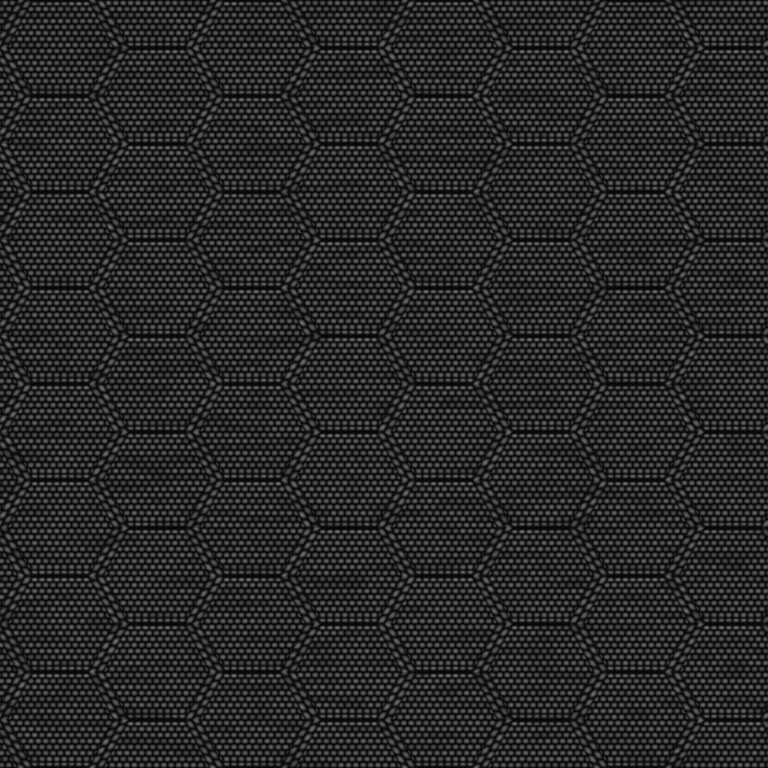
This texture is drawn by a WebGL 2 fragment shader. Its source:

```glsl
#version 300 es
precision highp float;
// Dark woven fabric: fine staggered threads with a honeycomb of longer floats.

#define COLUMNS 8.0        // hexagon columns across, even
#define HEX_ROWS 8.0       // hexagons down each column
#define DOTS 13.0          // thread dots across one column
#define THREAD_ROWS 16.0   // thread rows in one hexagon, even
#define STROKES 11.0       // long floats along one hexagon height
#define STROKE_WIDTH 0.08  // width of a long float, in columns
#define FLAT_HALF 0.37     // half length of the flat hexagon side
#define STREAKS 24.0       // worn stretches along a thread
#define WEAR 0.20          // darkening of worn stretches
#define VARIATION 0.16     // brightness spread between dots
#define GAP_COLOR vec3(0.03)
#define THREAD_COLOR vec3(0.365)

uniform vec2 u_resolution;
out vec4 outColor;

float hash(vec2 p) {
    vec3 h = fract(vec3(p.xyx) * 0.1031);
    h += dot(h, h.yzx + 33.33);
    return fract((h.x + h.y) * h.z);
}

// Noise along one thread row, wrapping from right to left.
float threadNoise(float x, float row) {
    float i = floor(x);
    float f = smoothstep(0.0, 1.0, x - i);
    return mix(hash(vec2(mod(i, STREAKS), row)),
               hash(vec2(mod(i + 1.0, STREAKS), row)), f);
}

// Squarish thread crossing, with c running from -0.5 to 0.5 over its cell.
float threadDot(vec2 c) {
    vec2 d = pow(abs(2.0 * c), vec2(2.5));
    return 1.0 - smoothstep(0.15, 1.15, pow(d.x + d.y, 0.4));
}

vec3 fabric(vec2 uv) {
    vec2 q = vec2(uv.x * COLUMNS - 1.0 + FLAT_HALF, (1.0 - uv.y) * HEX_ROWS);

    // Nearest hexagon column; odd columns sit half a hexagon lower.
    float column = floor(q.x + 0.5);
    vec2 local = vec2(q.x - column,
                      fract(q.y - 0.5 * mod(column, 2.0)) - 0.5);
    float sideX = 1.0 - FLAT_HALF - (2.0 - 4.0 * FLAT_HALF) * abs(local.y);
    float inside = sideX - abs(local.x);
    float across = -sign(local.x) * inside / STROKE_WIDTH;
    float flatRows = (0.5 - abs(local.y)) * THREAD_ROWS;

    float row = floor(q.y * THREAD_ROWS);
    vec2 cell;
    vec2 id;
    float gain = 1.0;
    if (abs(across) < 1.0) {
        // Long floats leaning along the slanted sides, one slope brighter.
        float strip = floor(across);
        float along = q.y * STROKES + 0.5 * mod(strip, 2.0);
        cell = vec2(fract(across), fract(along)) - 0.5;
        float edge = mod(column + step(0.0, local.x), COLUMNS);
        id = vec2(edge + 8.0 * (strip + 1.0) + 200.0,
                  mod(floor(along), STROKES * HEX_ROWS));
        gain = local.x * local.y * inside < 0.0 ? 0.96 : 1.06;
    } else {
        // Plain weave, staggered on every second row.
        bool seam = inside > 0.0 && flatRows < 1.0;
        float x = q.x * DOTS + (seam ? 0.0 : 0.5 * mod(row, 2.0));
        cell = vec2(fract(x), fract(q.y * THREAD_ROWS)) - 0.5;
        id = vec2(mod(floor(x), DOTS * COLUMNS), row);
        if (seam) {
            // Upright floats beside a thin dark seam.
            cell = vec2(cell.x * 0.94, (flatRows - 0.62) / 0.82);
            gain = local.y < 0.0 ? 1.12 : 0.98;
        }
        // Shade beside the long floats.
        gain *= mix(0.7, 1.0, smoothstep(1.0, 1.35, abs(across)));
    }

    // Uneven dots and worn stretches of thread.
    gain *= 1.0 + VARIATION * (hash(id) - 0.5);
    float wornRow = mod(row, THREAD_ROWS * HEX_ROWS);
    gain *= 1.0 - WEAR * smoothstep(0.55, 0.95, threadNoise(uv.x * STREAKS, wornRow));
    return mix(GAP_COLOR, THREAD_COLOR * gain, threadDot(cell));
}

void main() {
    // Average four samples in each pixel to smooth the edges.
    vec3 color = vec3(0.0);
    for (int i = 0; i < 4; i++) {
        vec2 offset = (vec2(i & 1, i >> 1) - 0.5) * 0.5;
        color += fabric((gl_FragCoord.xy + offset) / u_resolution);
    }
    outColor = vec4(color * 0.25, 1.0);
}
```
